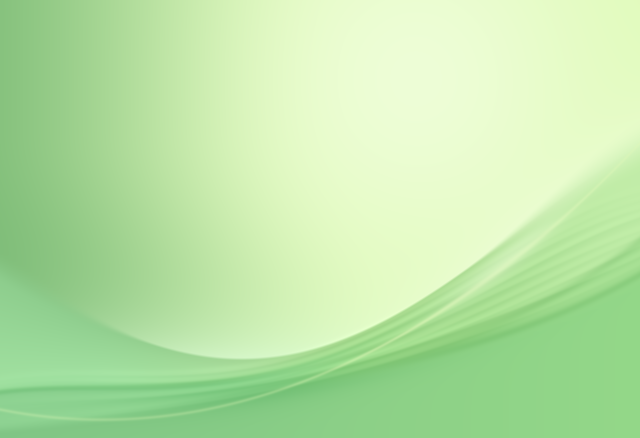
A Shadertoy shader for this background:

```glsl
// Soft green backdrop: a side-lit gradient with a pale glow, crossed low down by
// translucent silk ribbons. Each ribbon edge is a quartic curve through five
// evenly spaced heights; fine folds are blends between two of those curves.
#define STRANDS 9
#define STRAND_SHADE 0.055
#define EDGE_SOFT 0.004
#define GLOW_CENTER vec2(0.65, 0.82)
#define SHADOW_GREEN vec3(0.48, 0.73, 0.46)
#define LIME_LIGHT vec3(0.875, 0.98, 0.725)
#define PALE_GLOW vec3(0.94, 0.995, 0.86)
#define MINT_GLOW vec3(0.88, 1.0, 0.86)
#define LINE_LIGHT vec3(0.88, 0.97, 0.72)

float hash(float n) { return fract(sin(n * 127.1) * 43758.5453); }

float bell(float v, float width) { v /= width; return exp(-v * v); }

// Quartic through heights at x = 0, 1/4, 1/2, 3/4 and 1 (Neville's scheme)
float curve(float x, float first, vec4 h) {
    float t = 4.0 * x;
    vec4 a = mix(vec4(first, h.xyz), h, t - vec4(0, 1, 2, 3));
    vec3 b = mix(a.xyz, a.yzw, (t - vec3(0, 1, 2)) / 2.0);
    vec2 c = mix(b.xy, b.yz, (t - vec2(0, 1)) / 3.0);
    return mix(c.x, c.y, t / 4.0);
}

// Coverage of everything below an edge, d being the height above it
float below(float d, float soft) { return 1.0 - smoothstep(-soft, soft, d); }

vec3 backdrop(vec2 p) {
    float lit = p.x - 0.09 * (1.0 - smoothstep(0.3, 0.7, p.y));
    vec3 col = mix(SHADOW_GREEN, LIME_LIGHT, smoothstep(-0.15, 0.55, lit));
    vec2 q = (p - GLOW_CENTER) / vec2(0.27, 0.42);
    return mix(col, PALE_GLOW, 0.85 * exp(-dot(q, q)));
}

void mainImage(out vec4 fragColor, in vec2 fragCoord) {
    vec2 p = fragCoord / iResolution.xy;
    float x = p.x;
    vec3 col = backdrop(p);

    // Ribbon edges, from the upper veil down to the lowest fold
    float veil  = curve(x, 0.392, vec4(0.209, 0.207, 0.407, 0.667));
    float fold  = curve(x, 0.106, vec4(0.120, 0.183, 0.350, 0.520));
    float light = curve(x, 0.065, vec4(0.049, 0.144, 0.350, 0.673));
    float crease = curve(x, 0.103, vec4(0.106, 0.144, 0.245, 0.449));
    float hem   = curve(x, 0.020, vec4(0.065, 0.130, 0.220, 0.373));
    float dVeil = p.y - veil, dFold = p.y - fold, dLight = p.y - light;
    float dCrease = p.y - crease, dHem = p.y - hem;

    // Light gathering above the veil: mint hollow and a beam to the right
    float above = max(dVeil, 0.0);
    col = mix(col, MINT_GLOW, 0.65 * exp(-above / 0.075) * bell(x - 0.38, 0.21));
    col = mix(col, PALE_GLOW, 0.6 * exp(-above / 0.1) * smoothstep(0.45, 0.85, x));

    // Translucent veil, sharp in the middle and diffuse at both sides
    float soft = EDGE_SOFT + 0.06 * smoothstep(0.72, 1.0, x)
               + 0.035 * (1.0 - smoothstep(0.0, 0.25, x));
    vec3 silk = mix(vec3(0.55, 0.80, 0.55), vec3(0.66, 0.87, 0.56), smoothstep(0.1, 0.6, x));
    silk = mix(silk, vec3(0.74, 0.92, 0.64), smoothstep(0.7, 1.0, x));
    float depth = clamp(-dVeil / max(veil - fold, 0.03), 0.0, 1.0);
    silk += 0.10 * depth * (1.0 - smoothstep(0.15, 0.45, x));
    float hollow = bell(x - 0.38, 0.13) * bell(dVeil, 0.06);
    col = mix(col, silk, below(dVeil, soft) * (0.9 - 0.15 * hollow));
    col -= 0.05 * below(dVeil, EDGE_SOFT) * bell(dVeil, 0.02) * bell(x - 0.55, 0.25);

    // Lower body: left fold, right crease and the solid ground beneath the hem
    vec3 ground = mix(vec3(0.50, 0.77, 0.52), vec3(0.57, 0.84, 0.53), x);
    float leftSide = 1.0 - smoothstep(0.3, 0.65, x);
    col = mix(col, ground + 0.035, 0.75 * leftSide * below(dFold, 0.007));
    float rightSide = smoothstep(0.5, 0.8, x);
    col = mix(col, vec3(0.62, 0.86, 0.55), 0.6 * rightSide * below(dCrease, 0.02));
    col = mix(col, ground, 0.92 * below(dHem, 0.012 + 0.02 * x));

    // Fine folds, each darkest at its edge and fading downwards
    for (int i = 0; i < STRANDS; i++) {
        float n = float(i);
        float f = mix(-0.3, 1.0, (n + 0.7 * hash(n + 3.0)) / float(STRANDS));
        float d = p.y - mix(fold, hem, f) - 0.006 * sin(6.0 * x + 6.3 * hash(n));
        float tail = exp(min(d, 0.0) / 0.022) * below(d, EDGE_SOFT);
        float reach = bell(x - mix(0.45, 0.8, hash(n + 9.0)), 0.38);
        col -= STRAND_SHADE * vec3(1.0, 0.6, 0.75) * tail * reach;
        col += 0.025 * bell(d - 0.008, 0.007) * reach;
    }
    col -= vec3(0.09, 0.06, 0.08) * bell(dFold, 0.007) * leftSide;
    col -= vec3(0.07, 0.05, 0.06) * (bell(dCrease, 0.012) + bell(dHem, 0.01)) * rightSide;

    // Bright thread, widening into a flare where the ribbons rise
    float flare = bell(x - 0.79, 0.10);
    float thread = bell(dLight, 0.004 + 0.005 * flare);
    col = mix(col, LINE_LIGHT, thread * (0.28 + 0.3 * bell(x - 0.72, 0.2)));
    col = mix(col, PALE_GLOW, 0.45 * flare * bell(dLight - 0.012, 0.035));

    fragColor = vec4(clamp(col, 0.0, 1.0), 1.0);
}
```
